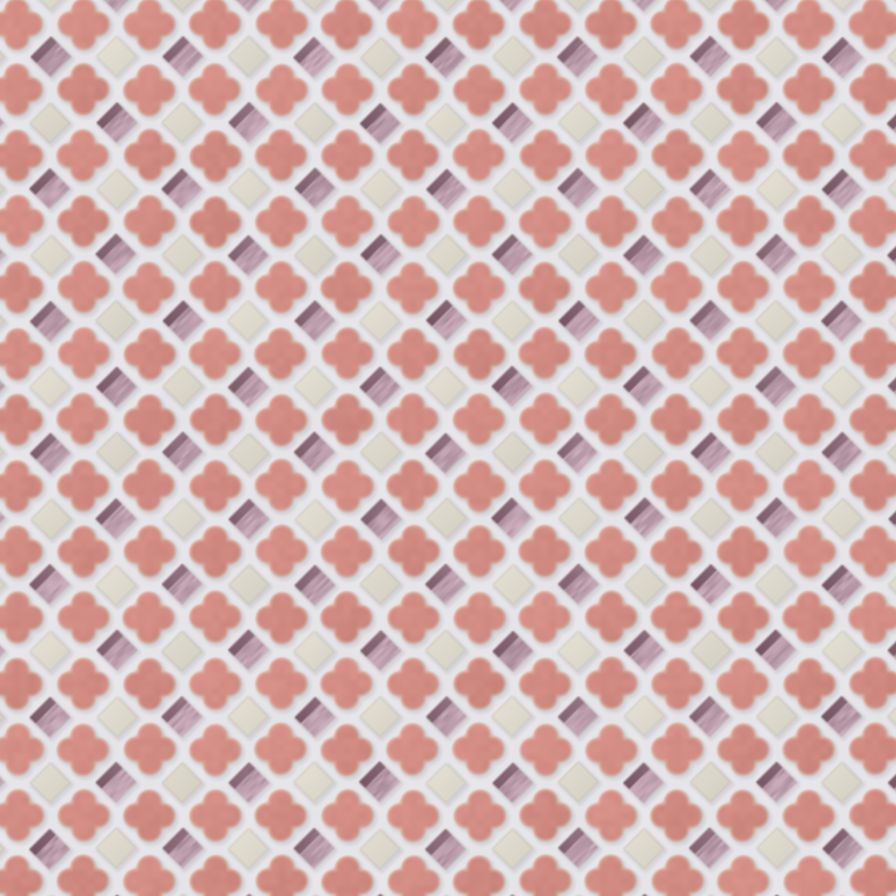
Reproduce this pattern procedurally as a WebGL 1 fragment shader.

```glsl
precision highp float;
uniform vec2 u_resolution;

float hash(vec2 p) {
  vec3 q = fract(vec3(p.xyx) * 0.1031);
  q += dot(q, q.yzx + 33.33);
  return fract((q.x + q.y) * q.z);
}

float noise(vec2 p) {
  vec2 i = floor(p), f = fract(p);
  f = f * f * (3.0 - 2.0 * f);
  return mix(mix(hash(i), hash(i + vec2(1.0, 0.0)), f.x),
             mix(hash(i + vec2(0.0, 1.0)), hash(i + 1.0), f.x), f.y);
}

vec2 jitter(vec2 id) {
  return (vec2(hash(id + 41.0), hash(id + 87.0)) - 0.5) * 0.025;
}

// Two crossed capsules with a softened inner corner
float crossDistance(vec2 p) {
  p = abs(p);
  float across = length(vec2(max(p.x - 0.205, 0.0), p.y)) - 0.19;
  float upright = length(vec2(p.x, max(p.y - 0.205, 0.0))) - 0.19;
  float h = max(0.06 - abs(across - upright), 0.0) / 0.06;
  return min(across, upright) - h * h * 0.015;
}

float diamondDistance(vec2 p) {
  vec2 d = abs(vec2(p.x + p.y, p.x - p.y)) * 0.7071 - 0.195;
  return length(max(d, 0.0)) + min(max(d.x, d.y), 0.0) - 0.027;
}

vec3 crossColor(vec2 p, vec2 id, float d) {
  vec3 glaze = vec3(0.82, 0.545, 0.51) + (hash(id + 13.0) - 0.5) * 0.03;
  glaze += (noise(p * 9.0 + id * 17.0) - 0.5) * 0.03 + (p.y - p.x) * 0.025;
  return mix(glaze, vec3(0.85, 0.69, 0.63), smoothstep(-0.065, 0.0, d) * 0.75);
}

vec3 creamColor(vec2 p, vec2 id, float d) {
  vec3 glaze = vec3(0.86, 0.845, 0.795) + (hash(id + 29.0) - 0.5) * 0.025;
  glaze += (p.y - p.x) * 0.05;
  return glaze - smoothstep(-0.05, 0.0, d) * vec3(0.035, 0.04, 0.045);
}

// Glass with a dark bevel on its upper left side and fine streaks
vec3 glassColor(vec2 p, vec2 id) {
  vec2 side = vec2(p.y - p.x, p.x + p.y) / 0.315;
  float streak = noise(vec2(side.x * 5.0, side.y * 1.2) + id * 23.0);
  vec3 body = vec3(0.73, 0.61, 0.665) + (streak - 0.5) * 0.12;
  body += (hash(id + 57.0) - 0.5) * 0.04 - side.x * 0.02;
  float bevel = smoothstep(0.3, 0.52, side.x);
  bevel *= 0.72 + 0.28 * hash(id + 71.0) - 0.15 * side.y;
  body = mix(body, vec3(0.49, 0.36, 0.41), bevel);
  return mix(body, vec3(0.8, 0.72, 0.76), smoothstep(-0.7, -1.0, side.x) * 0.5);
}

void main() {
  float size = min(u_resolution.x, u_resolution.y);
  vec2 p = gl_FragCoord.xy / size * 13.58 - vec2(0.265, 0.218);
  float blur = max(0.03, 9.0 / size);

  // Crosses sit on lattice points, diamonds between them
  vec2 crossId = floor(p + 0.5);
  vec2 crossPoint = p - crossId - jitter(crossId);
  vec2 diamondId = floor(p);
  vec2 diamondPoint = p - diamondId - 0.5 - jitter(diamondId + 200.0);
  float crossD = crossDistance(crossPoint);
  float diamondD = diamondDistance(diamondPoint);

  // Grout with soft shade below and right of the tiles
  vec3 color = vec3(0.9, 0.9, 0.915) + (noise(p * 3.0 + 50.0) - 0.5) * 0.015;
  vec2 shift = vec2(-0.025, 0.03);
  float shade = min(crossDistance(crossPoint + shift), diamondDistance(diamondPoint + shift));
  color -= (1.0 - smoothstep(-0.02, 0.07, shade)) * vec3(0.07, 0.075, 0.075);

  // Glass and cream alternate as a checkerboard
  bool isGlass = mod(diamondId.x + diamondId.y, 2.0) < 0.5;
  vec3 diamond = isGlass ? glassColor(diamondPoint, diamondId)
                         : creamColor(diamondPoint, diamondId, diamondD);
  color = mix(color, diamond, 1.0 - smoothstep(-blur, blur, diamondD));
  color = mix(color, crossColor(crossPoint, crossId, crossD), 1.0 - smoothstep(-blur, blur, crossD));
  gl_FragColor = vec4(color, 1.0);
}
```
